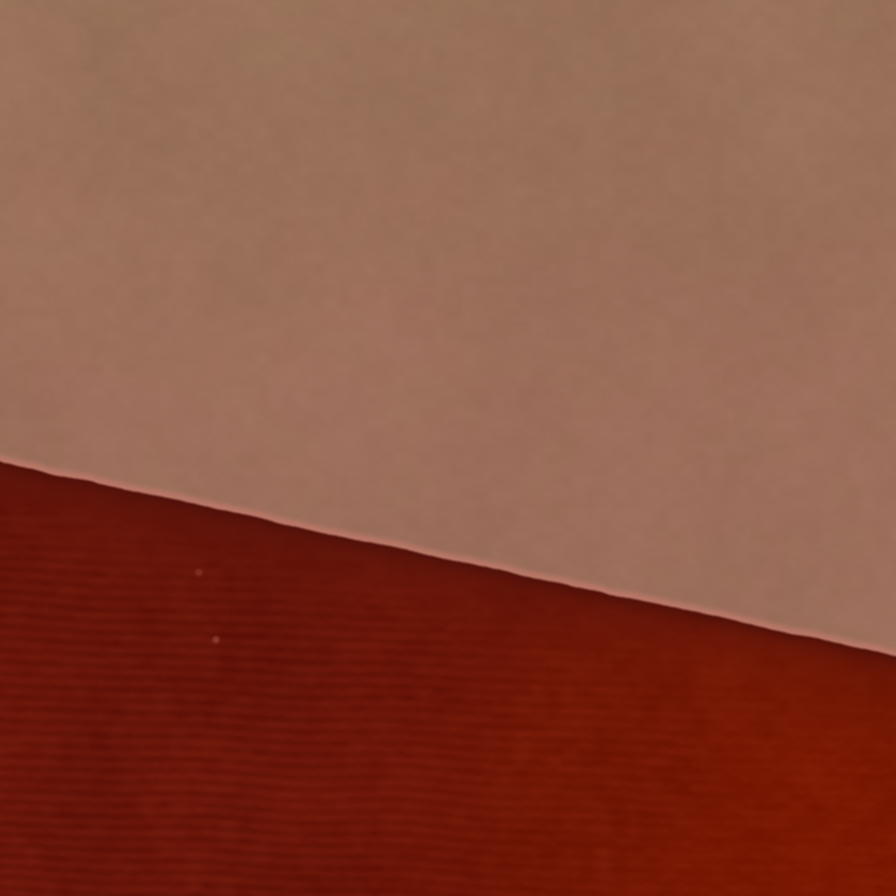
Reproduce this texture procedurally as a WebGL 1 fragment shader.

```glsl
precision highp float;
// Matte tan surface above a slanted, pink-rimmed edge of dark red woven cloth.
uniform vec2 u_resolution;

float hash(vec2 p) {
  vec3 q = fract(p.xyx * vec3(0.1031, 0.1030, 0.0973));
  q += dot(q, q.yzx + 33.33);
  return fract((q.x + q.y) * q.z);
}

float noise(vec2 p) {
  vec2 cell = floor(p), f = fract(p);
  f = f * f * (3.0 - 2.0 * f);
  return mix(mix(hash(cell), hash(cell + vec2(1.0, 0.0)), f.x),
             mix(hash(cell + vec2(0.0, 1.0)), hash(cell + 1.0), f.x), f.y);
}

// Layered noise centred on zero
float mottle(vec2 p) {
  float sum = 0.0, amplitude = 0.5;
  for (int i = 0; i < 4; i++) {
    sum += amplitude * (noise(p) - 0.5);
    p = p * 2.03 + 17.3;
    amplitude *= 0.55;
  }
  return sum;
}

float speck(vec2 p, vec2 centre, float radius) {
  return 1.0 - smoothstep(radius * 0.3, radius, length(p - centre));
}

vec3 tanSurface(vec2 uv) {
  vec3 colour = mix(vec3(0.610, 0.430, 0.355), vec3(0.598, 0.440, 0.350),
                    smoothstep(0.45, 1.0, uv.y));
  colour += vec3(0.035, 0.030, 0.028) * mottle(uv * 7.0 + 3.0);
  colour += vec3(0.010, -0.010, 0.002) * mottle(uv * 18.0 + 41.0);
  return colour + 0.025 * mottle(uv * vec2(65.0, 80.0));
}

vec3 redCloth(vec2 uv, float depth) {
  // Warmer and brighter toward the lower right
  float warmth = smoothstep(0.25, 1.05, uv.x + 0.25 * (0.3 - uv.y));
  vec3 colour = mix(vec3(0.405, 0.080, 0.034), vec3(0.480, 0.096, 0.008), warmth);
  colour += vec3(0.055, 0.025, 0.008) * mottle(uv * vec2(10.0, 8.0) + 9.0);
  colour += vec3(0.050, 0.035, 0.025) * mottle(uv * vec2(55.0, 100.0));

  // Fine threads, most visible at the left
  float thread = sin(6.2832 * (uv.y * 78.0 + uv.x * 3.0 + 0.6 * noise(uv * 9.0)));
  colour += vec3(0.016, 0.008, 0.006) * thread * mix(1.0, 0.25, warmth)
          * smoothstep(0.01, 0.12, depth);

  // Shade below the edge
  colour = mix(colour, vec3(0.345, 0.075, 0.043), 0.55 * exp(-depth * 18.0));
  colour = mix(colour, vec3(0.270, 0.050, 0.030), 0.70 * exp(-depth * 120.0));

  float dust = 0.5 * speck(uv, vec2(0.241, 0.286), 0.006)
             + 0.3 * speck(uv, vec2(0.222, 0.361), 0.006);
  return mix(colour, vec3(0.62, 0.36, 0.28), dust);
}

void main() {
  vec2 uv = gl_FragCoord.xy / u_resolution;

  // Signed distance to the slightly ragged edge, positive above it
  float ragged = 0.004 * mottle(vec2(uv.x * 32.0, 5.0));
  float edge = (uv.y - 0.484 + 0.216 * uv.x + ragged) * 0.977;

  vec3 above = tanSurface(uv);
  float rim = 1.0 - smoothstep(0.002, 0.012, edge);
  above = mix(above, vec3(0.74, 0.47, 0.41), 0.85 * rim);

  vec3 below = redCloth(uv, max(-edge, 0.0));
  float blur = max(0.0022, 0.8 / u_resolution.y);
  gl_FragColor = vec4(mix(below, above, smoothstep(-blur, blur, edge)), 1.0);
}
```
